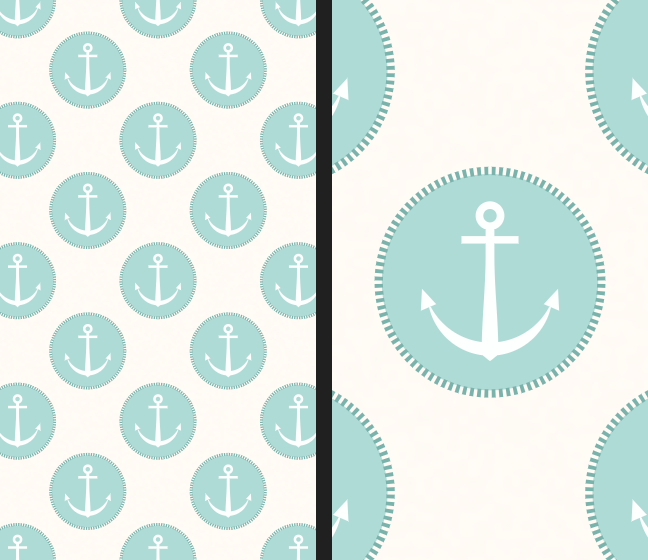
Left, the full canvas; right, a detail of the centre.
A Shadertoy shader for this pattern:

```glsl
// Staggered mint medallions with stitched rims and white anchors on cream paper.

const float CANVAS_WIDTH = 432.0;   // design units across the canvas
const float PERIOD = 192.0;         // spacing of medallions in a row and a column
const float DISC_RADIUS = 49.3;
const float RIM_RADIUS = 52.6;
const float STITCH_COUNT = 96.0;
const float TAU = 6.2831853;

const vec3 CREAM = vec3(1.0, 0.982, 0.96);
const vec3 MINT = vec3(0.685, 0.858, 0.84);
const vec3 STITCH = vec3(0.48, 0.70, 0.675);
const vec3 WHITE = vec3(0.99, 1.0, 0.995);

float hash(vec2 p) {
    return fract(sin(dot(p, vec2(127.1, 311.7))) * 43758.5453);
}

float valueNoise(vec2 p) {
    vec2 i = floor(p);
    vec2 f = fract(p);
    f = f * f * (3.0 - 2.0 * f);
    float low = mix(hash(i), hash(i + vec2(1.0, 0.0)), f.x);
    float high = mix(hash(i + vec2(0.0, 1.0)), hash(i + vec2(1.0)), f.x);
    return mix(low, high, f.y);
}

// Coverage of a shape from its signed distance and the pixel size.
float coverage(float d, float pixel) {
    return clamp(0.5 - d / pixel, 0.0, 1.0);
}

float boxDistance(vec2 p, vec2 halfSize) {
    vec2 d = abs(p) - halfSize;
    return length(max(d, 0.0)) + min(max(d.x, d.y), 0.0);
}

float edgeDistance(vec2 p, vec2 a, vec2 b) {
    vec2 e = b - a;
    return dot(p - a, normalize(vec2(e.y, -e.x)));
}

// Corners run counterclockwise.
float triangleDistance(vec2 p, vec2 a, vec2 b, vec2 c) {
    return max(edgeDistance(p, a, b), max(edgeDistance(p, b, c), edgeDistance(p, c, a)));
}

float anchorDistance(vec2 p) {
    vec2 q = vec2(abs(p.x), p.y);
    float ring = abs(length(p - vec2(0.0, 30.3)) - 4.8) - 1.75;
    float bar = boxDistance(p - vec2(0.0, 19.3), vec2(13.0, 1.7));

    // The shank widens toward the crown.
    float shankWidth = mix(3.8, 2.0, smoothstep(-32.0, 12.0, p.y));
    float shank = max(q.x - shankWidth, abs(p.y + 2.5) - 28.5);

    // Crescent arms, barbed flukes and the pointed crown.
    float arms = max(length(p - vec2(0.0, -5.0)) - 28.5,
                     30.5 - length(p - vec2(0.0, 3.0)));
    float fluke = triangleDistance(q, vec2(31.0, -3.0), vec2(24.5, -10.0), vec2(31.5, -13.0));
    float crown = triangleDistance(p, vec2(0.0, -36.0), vec2(5.0, -32.0), vec2(-5.0, -32.0));

    return min(min(min(ring, bar), shank), min(min(arms, fluke), crown));
}

// Radial dashes around the rim.
float stitchDistance(vec2 p, float count, float inner, float outer) {
    float r = length(p);
    float turn = atan(p.y, p.x) / TAU * count;
    float pitch = TAU * r / count;
    float across = (abs(fract(turn) - 0.5) - 0.26) * pitch;
    return max(across, max(inner - r, r - outer));
}

// Offset from the nearest centre of the staggered grid.
vec2 nearestCentre(vec2 p, float period) {
    vec2 a = mod(p + 0.5 * period, period) - 0.5 * period;
    vec2 b = mod(p, period) - 0.5 * period;
    return dot(a, a) < dot(b, b) ? a : b;
}

void mainImage(out vec4 fragColor, in vec2 fragCoord) {
    float pixel = CANVAS_WIDTH / iResolution.x;
    vec2 p = (fragCoord - 0.5 * iResolution.xy) * pixel;
    vec2 q = nearestCentre(p + vec2(0.0, 1.0), PERIOD);

    // Cream paper with faint mottling.
    vec3 color = CREAM + 0.008 * (valueNoise(p * 0.25) - 0.5);

    // Medallion, rim and anchor.
    float stitches = stitchDistance(q, STITCH_COUNT, DISC_RADIUS - 0.5, RIM_RADIUS);
    color = mix(color, MINT, coverage(length(q) - DISC_RADIUS, pixel));
    color = mix(color, STITCH, coverage(stitches, pixel));
    color = mix(color, WHITE, coverage(anchorDistance(q), pixel));

    fragColor = vec4(color, 1.0);
}
```
